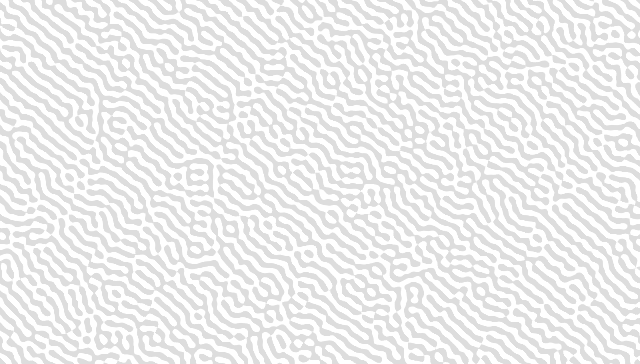
Give the GLSL for this pattern, as a Shadertoy shader.

```glsl
// Diagonal labyrinth of pale grey, round-ended stripes on white (Turing pattern).

#define PERIOD 0.0288       // stripe spacing, in canvas heights
#define NORMAL_ANGLE 0.89   // mean direction across the stripes, radians
#define ANGLE_SPREAD 1.05   // largest deviation from that direction
#define PERIOD_JITTER 0.10  // relative variation of the spacing
#define SATURATION 0.04     // smaller values even out the stripe widths more
#define BIAS 0.03           // shifts the balance towards white
#define WAVES 32
#define REACH 3             // filter half size, in taps
#define TAP 0.2             // tap distance, in stripe periods

const float TAU = 6.2831853;
const vec3 WHITE = vec3(1.0);
const vec3 GREY = vec3(0.867);

vec3 waves[WAVES];          // wave vector and phase

float hash(float n) {
    return fract(sin(n * 12.9898 + 4.1) * 43758.545);
}

// Random plane waves, with most directions close to the stripe normal.
void initWaves() {
    for (int i = 0; i < WAVES; i++) {
        float n = float(i);
        float t = 2.0 * (n + hash(n)) / float(WAVES) - 1.0;
        float angle = NORMAL_ANGLE + ANGLE_SPREAD * t * abs(t);
        float k = TAU * (1.0 + PERIOD_JITTER * (2.0 * hash(n + 50.0) - 1.0));
        waves[i] = vec3(k * cos(angle), k * sin(angle), TAU * hash(n + 100.0));
    }
}

// Sum of the waves, squashed to nearly constant amplitude.
float saturatedField(vec2 p) {
    float sum = 0.0;
    for (int i = 0; i < WAVES; i++) {
        sum += cos(dot(waves[i].xy, p) + waves[i].z);
    }
    sum *= sqrt(2.0 / float(WAVES));
    return sum * inversesqrt(sum * sum + SATURATION);
}

// One activator-inhibitor step: positive centre, negative surround.
float labyrinth(vec2 p) {
    float sum = 0.0;
    for (int y = -REACH; y <= REACH; y++) {
        for (int x = -REACH; x <= REACH; x++) {
            vec2 offset = TAP * vec2(x, y);
            float q = dot(offset, offset) * TAU * TAU / 4.0;
            sum += (1.0 - q) * exp(-q) * saturatedField(p + offset);
        }
    }
    return sum;
}

void mainImage(out vec4 fragColor, in vec2 fragCoord) {
    initWaves();
    float value = labyrinth(fragCoord / (iResolution.y * PERIOD));

    // Edge smoothed over one pixel
    float slope = length(vec2(dFdx(value), dFdy(value)));
    float coverage = clamp(0.5 + (value + BIAS) / max(slope, 1e-4), 0.0, 1.0);
    fragColor = vec4(mix(GREY, WHITE, coverage), 1.0);
}
```
